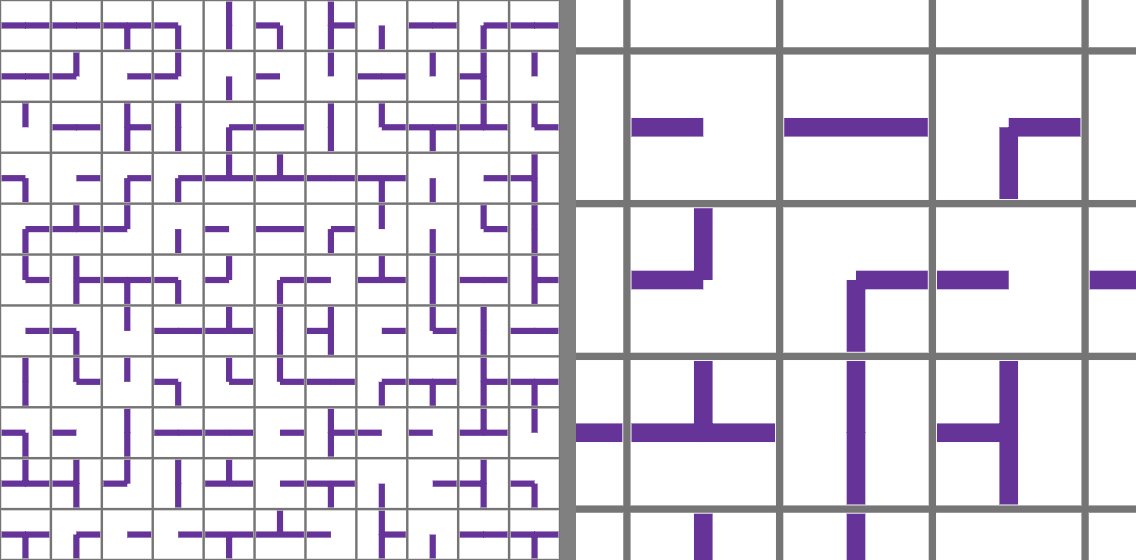
Left, the full canvas; right, a detail of the centre.
Reproduce this pattern procedurally as a WebGL 2 fragment shader.

```glsl
#version 300 es
precision highp float;

uniform vec2 u_resolution;
out vec4 outColor;

const float CELLS = 11.0;
const float GRID_HALF_WIDTH = 0.024;   // in cell units
const float ARM_HALF_WIDTH = 0.061;
const float ARM_LENGTH = 0.47;

const vec3 PAPER = vec3(1.0);
const vec3 PURPLE = vec3(0.40, 0.20, 0.60);
const vec3 GRAY = vec3(0.46);

uint hashCell(uvec2 cell, uint seed) {
    uint h = cell.x * 1619u + cell.y * 31337u + seed * 6971u;
    h = (h ^ (h >> 15)) * 73244475u;
    h = (h ^ (h >> 13)) * 73244475u;
    return h ^ (h >> 16);
}

float coverage(float dist, float pixel) {
    return clamp(0.5 - dist / pixel, 0.0, 1.0);
}

// Flat-ended bar running from the cell centre along +x
float armDistance(vec2 p, float len, float halfWidth) {
    vec2 d = abs(p - vec2(0.5 * len, 0.0)) - vec2(0.5 * len, halfWidth);
    return max(d.x, d.y);
}

vec2 quarterTurn(vec2 p) {
    return vec2(p.y, -p.x);
}

// Each bit of the mask switches on one of the four arms
float tileCoverage(vec2 p, int mask, int turns, float pixel) {
    for (int i = 0; i < turns; i++) p = quarterTurn(p);
    float ink = 0.0;
    for (int arm = 0; arm < 4; arm++) {
        if (((mask >> arm) & 1) == 1) {
            ink += coverage(armDistance(p, ARM_LENGTH, ARM_HALF_WIDTH), pixel);
        }
        p = quarterTurn(p);
    }
    return min(ink, 1.0);
}

float gridDistance(vec2 p, float halfWidth) {
    vec2 toEdge = 0.5 - abs(p);
    return min(toEdge.x, toEdge.y) - halfWidth;
}

void main() {
    vec2 pos = gl_FragCoord.xy / u_resolution * CELLS;
    float pixel = CELLS / min(u_resolution.x, u_resolution.y);
    uvec2 cell = uvec2(floor(pos));
    vec2 p = fract(pos) - 0.5;

    // Stub, straight, corner or tee, turned at random
    ivec4 masks = ivec4(1, 5, 3, 7);
    int mask = masks[int(hashCell(cell, 3u) >> 30)];
    int turns = int(hashCell(cell, 8u) >> 30);

    vec3 color = mix(PAPER, PURPLE, tileCoverage(p, mask, turns, pixel));
    color = mix(color, GRAY, coverage(gridDistance(p, GRID_HALF_WIDTH), pixel));
    outColor = vec4(color, 1.0);
}
```
